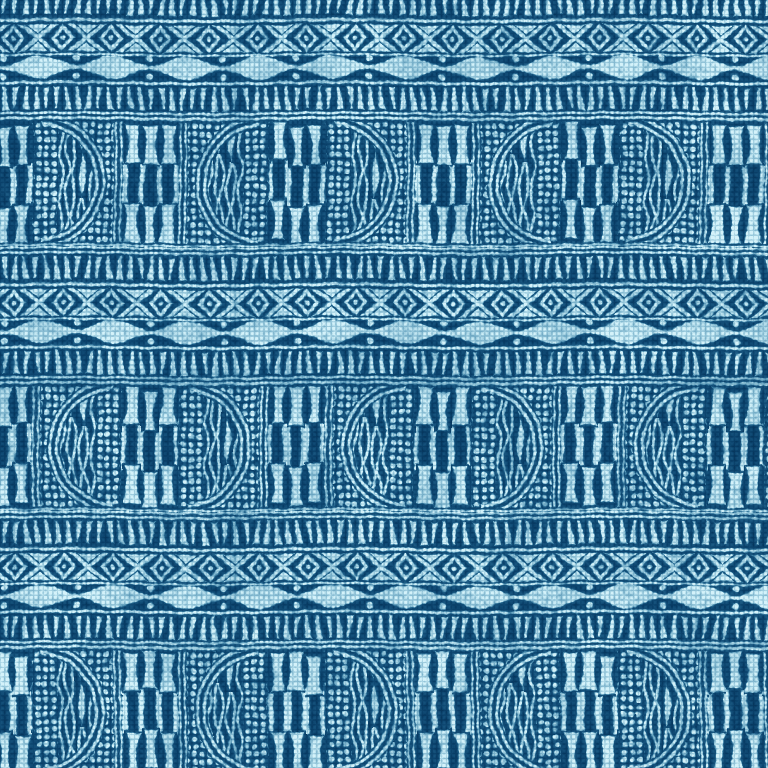
Reproduce this pattern procedurally as a Shadertoy shader.

```glsl
// Indigo resist-dyed cloth: banded ticks, eyes and lenses between half-dropped panels of arcs, dots and bars.

const float PI = 3.14159265;
const float PANEL = 292.8;   // panel width; the smaller motifs divide it evenly
const float BAND = 264.5;    // height of one full set of bands

float hash(vec2 p) { return fract(sin(dot(p, vec2(127.1, 311.7))) * 43758.5); }

// Distance to the nearest scattered point.
float cellular(vec2 p) {
    vec2 cell = floor(p), f = fract(p);
    float nearest = 2.0;
    for (int j = -1; j <= 1; j++)
    for (int i = -1; i <= 1; i++) {
        vec2 o = vec2(i, j), id = cell + o;
        nearest = min(nearest, length(o + vec2(hash(id), hash(id + 71.0)) - f));
    }
    return nearest;
}

float hLine(float y, float at, float halfWidth) { return abs(y - at) - halfWidth; }

// Row of ticks: one upright edge, one slanted edge, flared up or down at random.
float ticks(vec2 p, float seed) {
    float k = p.x / (PANEL / 28.0), id = floor(k);
    float h = hash(vec2(id, seed)), x = (fract(k) - 0.5) * 10.4;
    float facing = hash(vec2(id, seed + 13.0)) > 0.3 ? 1.0 : -1.0;
    float flare = (h > 0.4 ? 0.17 : -0.17) * p.y;
    float side = max(-x * facing - 2.6, x * facing - 1.3 - flare - 1.4 * (h - 0.5));
    return max(side, abs(p.y) - 10.0 - 2.0 * h);
}

// Crosses with filled triangles, and pointed eyes between them.
float eyes(vec2 p) {
    float x = (fract(p.x / 48.8) - 0.5) * 48.8;
    float w = 24.4 - abs(x), y = abs(p.y);
    float slope = y - 0.82 * w;
    float cross = abs(slope) * 0.77 - 1.9;
    float triangle = max(4.5 - slope, y - 13.0);
    float rim = (abs(x) + 0.85 * y - 9.5) * 0.75;
    float eye = min(abs(rim) - 1.6, length(vec2(x, p.y)) - 2.2);
    return max(min(min(cross, triangle), eye), y - 13.5);
}

// Chain of tapered lenses with a pair of dots at each joint.
float lenses(vec2 p) {
    float k = p.x / 73.2, id = floor(k);
    float bulge = 1.6 + (9.2 + 1.6 * hash(vec2(id, 2.0))) * pow(abs(sin(PI * k)), 1.9);
    vec2 joint = vec2((fract(k + 0.5) - 0.5) * 73.2, abs(p.y) - 9.0);
    return min((abs(p.y) - bulge) * 0.9, length(joint) - 3.2);
}

float dots(vec2 p) {
    vec2 g = p / 7.6, id = floor(g);
    vec2 jitter = 0.24 * (vec2(hash(id), hash(id + 19.0)) - 0.5);
    return length(fract(g) - 0.5 - jitter) * 7.6 - 2.2 - 0.7 * hash(id + 5.0);
}

// Three uneven tiers of flared bars, the middle tier narrow and shifted half a column.
float bars(vec2 p, float seed) {
    float uneven = 0.24 * (hash(vec2(floor(p.x / 18.0 + 0.5), seed)) - 0.5);
    float row = (p.y + 60.0) / 40.0 + uneven;
    float tier = clamp(floor(row), 0.0, 2.0), t = row - tier - 0.5;
    bool middle = tier == 1.0;
    float k = p.x / 18.0 + (middle ? 0.0 : 0.5), id = floor(k);
    float h = hash(vec2(id + 9.0, tier + seed));
    float w = middle ? 2.0 + 2.0 * h : 3.0 + 12.0 * t * t + 2.4 * h + 5.0 * t * (h - 0.5);
    float side = abs(fract(k) - 0.5 + 0.16 * t * (h - 0.5)) * 18.0 - w;
    return max(max(side, abs(t) * 40.0 - 18.8), abs(p.x) - 28.0);
}

// Slender staggered leaves, some outlined and some filled.
float leaves(vec2 p) {
    float k = p.x / 12.0 + 0.06 * sin(p.y * 0.13), id = floor(k);
    float row = p.y / 46.0 + hash(vec2(id, 3.0)), t = fract(row) - 0.5;
    float leaf = abs(fract(k) - 0.5) * 12.0 - 0.4 - 4.0 * cos(PI * t);
    return hash(vec2(id, floor(row) + 8.0)) > 0.65 ? leaf + 1.2 : abs(leaf) - 1.2;
}

// Panel: central bars, dots, leaves and double arcs, with bars at the outer edges.
float panel(vec2 p, float seed) {
    float u = abs(p.x);
    float arc = length(vec2(max(u - 34.0, 0.0), p.y)) - 64.0;
    float d = min(bars(p, seed), bars(vec2(146.4 - u, p.y), seed + 7.0));
    d = min(d, max(dots(p), max(abs(u - 41.5) - 11.5, arc + 6.0)));
    d = min(d, max(leaves(p), max(abs(u - 72.0) - 18.0, arc + 9.0)));
    d = min(d, max(abs(abs(arc + 2.0) - 3.5) - 1.4, 38.0 - u));
    d = min(d, max(dots(p), max(5.0 - arc, u - 109.0)));
    d = min(d, abs(abs(u - 114.0) - 2.6) - 0.9);
    return max(d, abs(p.y) - 60.0);
}

float cloth(vec2 p) {
    float row = floor((p.y + 17.5) / BAND);
    float y = p.y + 17.5 - row * BAND;
    float centre = 443.0 - 0.5 * PANEL * mod(row + 1.0, 2.0);
    float u = (fract((p.x - centre) / PANEL + 0.5) - 0.5) * PANEL;
    float d = min(hLine(y, 1.0, 1.2), hLine(y, 6.0, 1.1));
    d = min(d, min(hLine(y, 38.0, 1.4), hLine(y, 72.5, 0.9)));
    d = min(d, min(hLine(y, 100.5, 1.3), hLine(y, 131.0, 1.1)));
    d = min(d, min(hLine(y, 136.0, 1.3), hLine(y, 263.0, 1.0)));
    d = min(d, min(ticks(vec2(p.x, y - 21.0), row), ticks(vec2(p.x, y - 116.0), row + 40.0)));
    d = min(d, min(eyes(vec2(p.x - 331.6, y - 56.0)), lenses(vec2(p.x - 443.0, y - 85.0))));
    return min(d, panel(vec2(u, y - 200.0), row * 3.0));
}

void mainImage(out vec4 fragColor, in vec2 fragCoord) {
    // The canvas is 768 units across, measured downward from the top.
    vec2 uv = fragCoord / iResolution.xy;
    vec2 p = vec2(uv.x, 1.0 - uv.y) * 768.0;
    vec2 drift = vec2(sin(p.y * 0.031) + 0.5 * sin(p.y * 0.19 + p.x * 0.07),
                      sin(p.x * 0.023) + 0.5 * sin(p.x * 0.17 + p.y * 0.05));
    float wear = cellular(p / 5.0), stain = cellular(p / 60.0 + 50.0);
    float d = cloth(p + drift * 0.9) + 1.8 * (wear - 0.42);

    // Bleached shapes with a thin halo of half-taken dye, over open threads.
    float edge = max(1.0, 540.0 / iResolution.y);
    float bleach = smoothstep(edge, -edge, d);
    float halo = exp(-max(d, 0.0) * 0.7);
    vec2 thread = pow(0.5 + 0.5 * cos(p * 2.0 * PI / 4.8), vec2(2.0));
    float gap = max(thread.x, thread.y);
    float dye = 0.10 - 0.09 * gap + 0.12 * (wear - 0.3) + 0.13 * halo;
    float tone = mix(dye, 1.12 - 0.26 * gap - 0.28 * wear, bleach);

    // Soft fold creases and uneven washing.
    vec2 fold = vec2(min(abs(p.x - 235.0), abs(p.x - 512.0)), abs(p.y - 378.0 - 5.0 * sin(p.x * 0.02)));
    tone *= 1.0 - 0.18 * exp(-fold.x * 0.3) - 0.2 * exp(-fold.y * 0.12);
    tone *= 0.87 + 0.26 * stain;
    vec3 colour = mix(vec3(0.025, 0.215, 0.365), vec3(0.83, 0.95, 0.98),
                      pow(vec3(clamp(tone, 0.0, 1.0)), vec3(1.35, 1.0, 0.85)));
    fragColor = vec4(colour, 1.0);
}
```
